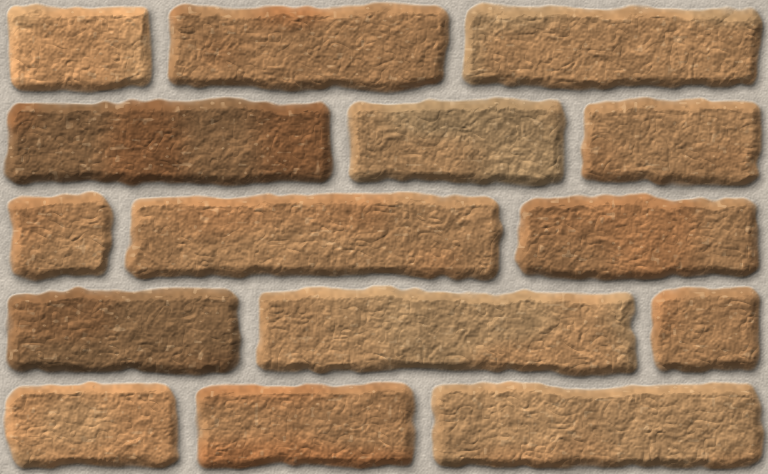
This texture is drawn by a Shadertoy shader. Its source:

```glsl
// Weathered tan brick wall: five courses of three rough bricks in pale mortar.

const float ROWS = 5.0;                    // courses; one unit = one course height
const float HALF_HEIGHT = 0.425;           // half the height of a brick
const float HALF_JOINT = 0.095;            // half the width of an upright joint
const float EDGE_WANDER = 0.085;           // slow waviness of brick outlines
const float EDGE_CHIPS = 0.05;             // small chips in brick outlines
const float BEVEL = 0.055;                 // height of bricks above the mortar
const float RELIEF_CONTRAST = 0.68;
const float LIGHT_STEP = 0.013;
const vec2 TO_LIGHT = vec2(-0.5, 0.866);

const vec3 CLAY = vec3(0.60, 0.465, 0.325);
const vec3 OLIVE = vec3(0.58, 0.475, 0.345);
const vec3 RUST = vec3(0.65, 0.415, 0.25);
const vec3 MORTAR = vec3(0.765, 0.725, 0.67);

// Per course from the bottom: joint positions across the width,
// then brightness and rustiness of its three bricks.
const vec2 JOINTS[5] = vec2[5](vec2(0.246, 0.552), vec2(0.326, 0.840),
    vec2(0.155, 0.662), vec2(0.443, 0.747), vec2(0.212, 0.592));
const vec3 TONES[5] = vec3[5](vec3(1.08, 0.98, 1.05), vec3(0.80, 1.05, 0.96),
    vec3(1.03, 1.00, 0.93), vec3(0.76, 1.00, 0.98), vec3(1.17, 0.96, 1.00));
const vec3 RUSTINESS[5] = vec3[5](vec3(0.30, 0.80, 0.25), vec3(0.40, 0.15, 0.70),
    vec3(0.40, 0.45, 0.55), vec3(0.70, 0.05, 0.40), vec3(0.25, 0.75, 0.15));

float hash(vec2 p) {
    vec3 q = fract(vec3(p.xyx) * 0.1031);
    q += dot(q, q.yzx + 33.33);
    return fract((q.x + q.y) * q.z);
}

// Value noise in 0..1
float noise(vec2 p) {
    vec2 i = floor(p), f = fract(p);
    f = f * f * (3.0 - 2.0 * f);
    return mix(mix(hash(i), hash(i + vec2(1, 0)), f.x),
               mix(hash(i + vec2(0, 1)), hash(i + vec2(1, 1)), f.x), f.y);
}

vec2 noise2(vec2 p) {
    return vec2(noise(p), noise(p + 71.3)) - 0.5;
}

// Signed distance to the nearest brick; cell receives its column and course
float brickDistance(vec2 p, out ivec2 cell) {
    float width = ROWS * iResolution.x / iResolution.y;
    int row = int(clamp(floor(p.y), 0.0, ROWS - 1.0));
    vec2 joint = JOINTS[row] * width;
    int column = int(step(joint.x, p.x) + step(joint.y, p.x));
    cell = ivec2(column, row);

    float left = column == 0 ? 0.0 : joint[column - 1];
    float right = column == 2 ? width : joint[column];
    vec2 centre = vec2(0.5 * (left + right), float(row) + 0.5);
    vec2 halfSize = vec2(0.5 * (right - left) - HALF_JOINT, HALF_HEIGHT);
    float radius = mix(0.09, 0.2, hash(vec2(cell) + 5.0));

    vec2 warped = p + EDGE_WANDER * noise2(p * 1.9) + EDGE_CHIPS * noise2(p * 7.0 + 20.0);
    vec2 q = abs(warped - centre) - halfSize + radius;
    return length(max(q, 0.0)) + min(max(q.x, q.y), 0.0) - radius;
}

// Surface height: chiselled clay on bricks, fine sand on mortar
float surfaceHeight(vec2 p) {
    ivec2 cell;
    float d = brickDistance(p, cell);
    float body = smoothstep(0.03, -0.11, d);
    vec2 bent = p + 0.12 * noise2(p * 5.0);
    float clay = 0.022 * noise(bent * 6.5)
               + 0.018 * abs(noise(bent * vec2(11.0, 13.0) + 9.0) - 0.5)
               + 0.012 * noise(bent * 19.0 + 3.0)
               + 0.006 * noise(p * 38.0);
    float sand = 0.0022 * noise(p * 52.0) + 0.004 * noise(p * 13.0);
    return BEVEL * body + mix(sand, clay, body);
}

vec3 brickColour(vec2 p, ivec2 cell) {
    vec2 seed = vec2(cell) * 17.0;
    float rust = RUSTINESS[cell.y][cell.x];
    float patches = smoothstep(0.3, 0.8, noise(p * vec2(1.3, 1.8) + seed));
    vec3 colour = mix(OLIVE, CLAY, smoothstep(0.0, 0.4, rust + 0.3 * patches));
    colour = mix(colour, RUST, rust * (0.25 + 0.65 * patches));
    float mottling = 0.16 * (noise(p * 4.0 + seed) - 0.5) + 0.14 * (noise(p * 24.0) - 0.5);
    colour *= TONES[cell.y][cell.x] * (1.0 + mottling);
    // Pale mineral flecks
    float flecks = smoothstep(0.76, 0.95, noise(p * vec2(17.0, 23.0) + 40.0));
    return mix(colour, vec3(0.77, 0.65, 0.50), 0.35 * flecks);
}

void mainImage(out vec4 fragColor, in vec2 fragCoord) {
    vec2 p = ROWS * fragCoord / iResolution.y;
    float softness = max(0.022, ROWS / iResolution.y);
    ivec2 cell, shadowCell;
    float d = brickDistance(p, cell);

    // Mortar with sand grain and the shadow cast by bricks
    float shadow = smoothstep(0.07, -0.05, brickDistance(p + 0.06 * TO_LIGHT, shadowCell));
    float contact = smoothstep(0.09, 0.0, d);
    vec3 mortar = MORTAR * (0.96 + 0.06 * noise(p * 3.0) + 0.05 * (noise(p * 45.0) - 0.5));
    mortar *= 1.0 - 0.30 * shadow - 0.07 * contact;

    // Brick face with a dusting of mortar at its rim
    vec3 brick = brickColour(p, cell);
    brick = mix(brick, MORTAR * 0.9, 0.3 * smoothstep(-0.07, 0.01, d) * noise(p * 9.0));
    vec3 colour = mix(brick, mortar, smoothstep(-softness, softness, d));

    // Raking light from the upper left
    float slope = (surfaceHeight(p) - surfaceHeight(p + TO_LIGHT * LIGHT_STEP)) / LIGHT_STEP;
    colour *= 1.0 + clamp(RELIEF_CONTRAST * slope, -0.48, 0.27);
    fragColor = vec4(clamp(colour, 0.0, 1.0), 1.0);
}
```
